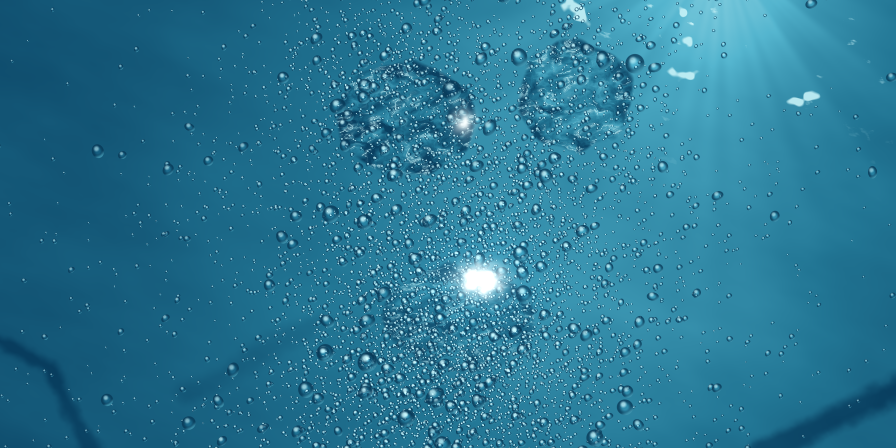
This texture is drawn by a WebGL 2 fragment shader. Its source:

```glsl
#version 300 es
precision highp float;
// Underwater plume: two large air pockets and a cloud of small bubbles in blue water.
// Water is a sum of soft lights; pockets are warped noise films; bubbles are jittered
// cells on rotated grids, kept or dropped by a density field. Canvas spans 2 x 1 units.
uniform vec2 u_resolution;
out vec4 fragColor;

#define LAYERS 14
#define COARSE_CELL 0.085
#define FINE_CELL 0.017
#define BUBBLE_AMOUNT 0.95
#define RIPPLE 0.16
#define DEEP vec3(0.03, 0.24, 0.37)
#define MID vec3(0.13, 0.46, 0.58)
#define PALE vec3(0.33, 0.71, 0.81)
#define FOAM vec3(0.78, 0.95, 0.97)
#define SUN vec2(1.61, 1.12)
#define GLINT vec2(1.073, 0.375)

// Flecks of surface light: centre, half width, half height
const vec4 FLECKS[6] = vec4[6](
  vec4(1.285, 0.975, 0.042, 0.014), vec4(1.523, 0.833, 0.032, 0.012),
  vec4(1.775, 0.776, 0.020, 0.012), vec4(1.808, 0.784, 0.019, 0.012),
  vec4(1.530, 0.908, 0.012, 0.014), vec4(1.525, 0.970, 0.010, 0.015));

float hash(vec2 p) {
  vec3 q = fract(p.xyx * vec3(0.1031, 0.1030, 0.0973));
  q += dot(q, q.yzx + 33.33);
  return fract((q.x + q.y) * q.z);
}

float noise(vec2 p) {
  vec2 i = floor(p), f = fract(p);
  f = f * f * (3.0 - 2.0 * f);
  return mix(mix(hash(i), hash(i + vec2(1, 0)), f.x),
             mix(hash(i + vec2(0, 1)), hash(i + vec2(1, 1)), f.x), f.y);
}

mat2 rot(float a) { return mat2(cos(a), sin(a), -sin(a), cos(a)); }

float fbm(vec2 p) {
  float sum = 0.0, amp = 0.53;
  for (int i = 0; i < 4; i++) {
    sum += amp * noise(p);
    p = rot(0.6) * p * 2.03 + 11.7;
    amp *= 0.5;
  }
  return sum;
}

float glow(vec2 p, vec2 centre, vec2 size) {
  vec2 q = (p - centre) / size;
  return exp(-dot(q, q));
}

float segment(vec2 p, vec2 a, vec2 b) {
  vec2 d = b - a;
  return length(p - a - d * clamp(dot(p - a, d) / dot(d, d), 0.0, 1.0));
}

vec3 ramp(float light) {
  vec3 c = mix(DEEP, MID, clamp(light * 2.0, 0.0, 1.0));
  c = mix(c, PALE, clamp(light * 2.0 - 1.0, 0.0, 1.0));
  return mix(c, FOAM, clamp(light - 1.0, 0.0, 1.0));
}

vec3 water(vec2 p) {
  float light = 0.15 + 0.55 * glow(p, vec2(1.3, 0.45), vec2(0.85, 0.8))
    + 0.38 * glow(p, vec2(1.6, 1.05), vec2(0.5, 0.35))
    + 0.40 * glow(p, vec2(1.62, 1.03), vec2(0.14, 0.18));
  light += RIPPLE * (fbm(rot(0.35) * p * vec2(4.0, 9.0)) - 0.5);
  // Rays fan out below the sun
  vec2 s = p - SUN;
  light += 0.22 * (noise(vec2(atan(s.x, -s.y) * 14.0, 3.0)) - 0.4) * exp(-2.5 * length(s));
  // Sunken branches in the lower corners
  float wobble = 0.035 * (fbm(p * 16.0) - 0.5);
  float left = min(segment(p, vec2(-0.02, 0.25), vec2(0.11, 0.18)),
                   segment(p, vec2(0.11, 0.18), vec2(0.20, 0.0)));
  light -= 0.22 * smoothstep(0.03, 0.004, left + wobble);
  float right = segment(p, vec2(1.70, -0.01), vec2(2.02, 0.14));
  light -= 0.33 * smoothstep(0.045, 0.012, right + wobble);
  float faint = segment(p, vec2(0.42, 0.12), vec2(0.72, 0.29));
  light -= 0.09 * smoothstep(0.04, 0.0, faint + wobble);
  vec3 col = ramp(light);
  for (int i = 0; i < 6; i++) {
    vec2 q = rot(i == 0 ? 0.7 : 0.1) * (p - FLECKS[i].xy) / FLECKS[i].zw;
    float d = length(q) + 1.2 * (noise(p * 70.0) - 0.5);
    col = mix(col, FOAM, 0.9 * smoothstep(1.1, 0.6, d));
  }
  float spark = smoothstep(0.76, 0.88, fbm(rot(0.4) * p * vec2(22.0, 40.0)));
  return mix(col, FOAM, spark * glow(p, vec2(1.65, 0.95), vec2(0.5, 0.2)));
}

// Large air pocket with a crumpled, glittering skin
vec3 pocket(vec3 col, vec2 p, vec2 centre, vec2 size, float light, float opacity) {
  vec2 q = (p - centre) / size;
  float d = length(q) + 0.16 * (noise(p * 24.0) - 0.5);
  float warp = fbm(q * 3.0 + centre * 9.0);
  float n = fbm(q * vec2(3.5, 5.5) + 2.5 * warp);
  float crease = pow(1.0 - abs(2.0 * fbm(q * vec2(5.0, 8.0) + 3.0 * warp) - 1.0), 9.0);
  float lum = light + 1.5 * (n - 0.5) + 0.14 * q.x - 0.28 * smoothstep(0.65, 1.0, d);
  vec3 skin = ramp(max(lum, 0.0));
  skin = mix(skin, FOAM, 0.75 * crease * smoothstep(0.42, 0.68, noise(q * 7.0 + 5.0)));
  return mix(col, skin, opacity * smoothstep(1.02, 0.94, d));
}

// Chance of finding a bubble at a point
float density(vec2 p) {
  float plume = 1.1 * glow(p, vec2(1.02, 0.22), vec2(0.25, 0.20))
    + 0.55 * glow(p, vec2(1.02, 0.52), vec2(0.32, 0.17))
    + 0.50 * glow(p, vec2(0.88, 0.83), vec2(0.24, 0.16))
    + 0.30 * glow(p, vec2(1.28, 0.78), vec2(0.18, 0.22))
    + 0.40 * glow(p, vec2(0.95, 0.02), vec2(0.40, 0.18));
  return plume + 0.10 * glow(p, vec2(1.0, 0.35), vec2(0.6, 0.5)) + 0.004;
}

vec3 bubbles(vec3 col, vec2 p, float px) {
  for (int i = 0; i < LAYERS; i++) {
    float k = float(i);
    float cell = mix(FINE_CELL, COARSE_CELL, pow(k / float(LAYERS - 1), 2.2));
    mat2 turn = rot(k * 1.3 + 0.4);
    vec2 id = floor(turn * p / cell);
    vec2 seed = id + 57.0 * k + 300.0;
    float h = hash(seed), size = hash(seed + 41.3);
    vec2 jitter = 0.5 + 0.36 * (vec2(hash(seed + 7.1), hash(seed + 19.7)) - 0.5);
    vec2 centre = transpose(turn) * (id + jitter) * cell;
    if (h > BUBBLE_AMOUNT * density(centre) * mix(0.75, 0.4, k / float(LAYERS))) continue;
    float r = cell * (0.12 + 0.17 * size);
    vec2 q = rot(size * 6.0) * (p - centre) / r;
    q.y *= 1.0 + 0.45 * hash(seed + 3.0);
    float d = length(q), soft = px / r;
    vec2 u = (p - centre) / r;
    // Clear core, dark rim, lit lower crescent and a sharp highlight
    vec3 body = mix(col * 1.08, DEEP * 0.9, 0.85 * smoothstep(0.25, 0.85, d));
    body = mix(body, PALE, 0.7 * smoothstep(0.4, 0.8, d) * smoothstep(0.2, 0.9, dot(u, vec2(0.5, -0.8))));
    float shine = smoothstep(0.45 + soft, 0.12, length(u - vec2(-0.2, 0.35)));
    body = mix(body, FOAM * 1.05, shine * (0.55 + 0.45 * h / (h + 0.1)));
    col = mix(col, body, 0.92 * smoothstep(1.0 + soft, 1.0 - soft, d));
  }
  return col;
}

void main() {
  vec2 p = gl_FragCoord.xy / u_resolution * vec2(2.0, 1.0);
  vec3 col = water(p);
  col = pocket(col, p, vec2(0.905, 0.735), vec2(0.152, 0.128), 0.34, 0.95);
  col = pocket(col, p, vec2(1.285, 0.786), vec2(0.134, 0.124), 0.54, 0.9);
  col = pocket(col, p, vec2(1.03, 0.29), vec2(0.17, 0.12), 0.42, 0.7);
  col = bubbles(col, p, 0.7 / u_resolution.y);
  // Bright glints on the pockets and the plume
  float crumple = 0.6 + 0.9 * noise(p * 75.0);
  float glint = 1.7 * glow(p, GLINT, vec2(0.045, 0.032))
    + 0.8 * glow(p, vec2(1.035, 0.727), vec2(0.022, 0.025));
  col = mix(col, vec3(0.97, 1.0, 1.0), clamp(glint * crumple, 0.0, 1.0));
  col += 0.10 * PALE * glow(p, GLINT, vec2(0.13, 0.10));
  fragColor = vec4(clamp(col, 0.0, 1.0), 1.0);
}
```
